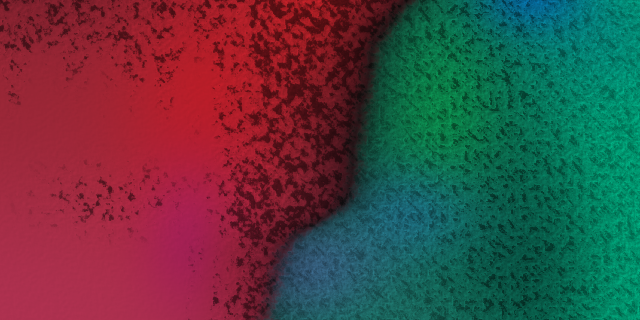
Give the GLSL for this background, as a Shadertoy shader.

```glsl
// Grainy sprayed backdrop: crimson and magenta meet green and blue along a dark, winding seam.
#define GRAIN_SCALE 105.0
#define GRAIN_RELIEF 0.55
#define SPECKLE_DEPTH 0.52
#define SEAM_SOFTNESS 0.045
#define RED_SHADOW_WIDTH 0.125
#define GREEN_SHADOW_WIDTH 0.06

float hash(vec2 p) {
    return fract(sin(dot(p, vec2(127.1, 311.7))) * 43758.545);
}

float noise(vec2 p) {
    vec2 cell = floor(p), f = fract(p);
    f = f * f * (3.0 - 2.0 * f);
    return mix(mix(hash(cell), hash(cell + vec2(1, 0)), f.x),
               mix(hash(cell + vec2(0, 1)), hash(cell + vec2(1, 1)), f.x), f.y);
}

float fbm(vec2 p) {
    float sum = 0.0, amplitude = 0.55;
    for (int i = 0; i < 3; i++) {
        sum += amplitude * noise(p);
        p = mat2(1.6, 1.2, -1.2, 1.6) * p + 7.3;
        amplitude *= 0.5;
    }
    return sum;
}

// Soft elliptical patch of colour
float glow(vec2 p, vec2 centre, vec2 radius) {
    vec2 q = (p - centre) / radius;
    return exp(-dot(q, q));
}

// Horizontal position of the seam at a given height
float seam(float y) {
    return 0.83 + 0.2 * y + 0.17 * smoothstep(0.2, 0.4, y)
         + 0.09 * smoothstep(0.85, 1.05, y);
}

vec3 redSide(vec2 p) {
    vec3 c = mix(vec3(0.68, 0.19, 0.31), vec3(0.60, 0.15, 0.21), smoothstep(0.0, 0.75, p.y));
    c = mix(c, vec3(0.75, 0.11, 0.15), 0.9 * glow(p, vec2(0.66, 0.68), vec2(0.28, 0.42)));
    c = mix(c, vec3(0.78, 0.12, 0.14), 0.8 * glow(p, vec2(0.97, 1.0), vec2(0.25, 0.3)));
    c = mix(c, vec3(0.66, 0.12, 0.37), 0.8 * glow(p, vec2(0.60, 0.25), vec2(0.16, 0.24)));
    c = mix(c, vec3(0.69, 0.14, 0.24), 0.6 * glow(p, vec2(0.76, 0.15), vec2(0.12, 0.3)));
    return c * (1.0 - 0.2 * glow(p, vec2(0.1, 1.08), vec2(0.5, 0.2)));
}

vec3 greenSide(vec2 p) {
    vec3 c = mix(vec3(0.04, 0.41, 0.31), vec3(0.0, 0.61, 0.45), smoothstep(1.5, 1.95, p.x));
    c = mix(c, vec3(0.04, 0.55, 0.29), 0.9 * glow(p, vec2(1.38, 0.63), vec2(0.18, 0.32)));
    c = mix(c, vec3(0.03, 0.32, 0.26), 0.85 * glow(p, vec2(1.63, 0.16), vec2(0.22, 0.34)));
    c = mix(c, vec3(0.02, 0.50, 0.48), 0.7 * glow(p, vec2(1.85, 0.9), vec2(0.25, 0.2)));
    c = mix(c, vec3(0.02, 0.40, 0.62), 0.95 * glow(p, vec2(1.66, 1.02), vec2(0.17, 0.12)));
    c = mix(c, vec3(0.10, 0.42, 0.51), 0.85 * glow(p, vec2(1.27, 0.33), vec2(0.21, 0.15)));
    c = mix(c, vec3(0.22, 0.38, 0.52), 0.95 * glow(p, vec2(0.96, 0.16), vec2(0.28, 0.2)));
    return mix(c, vec3(0.12, 0.43, 0.40), 0.6 * glow(p, vec2(1.28, -0.02), vec2(0.22, 0.13)));
}

void mainImage(out vec4 fragColor, in vec2 fragCoord) {
    vec2 p = fragCoord / iResolution.y;
    p.x *= 2.0 * iResolution.y / iResolution.x;

    // Two colour fields blended across the ragged seam
    float d = p.x - seam(p.y) + 0.04 * (fbm(p * 9.0) - 0.48);
    float grain = fbm(p * GRAIN_SCALE);
    float side = smoothstep(-SEAM_SOFTNESS, SEAM_SOFTNESS, d + 0.05 * (grain - 0.48));
    vec3 colour = mix(redSide(p), greenSide(p), side);

    // Shadow on both flanks of the seam, lighter at the foot
    float falloff = d < 0.0 ? exp(d / RED_SHADOW_WIDTH) : exp(-d / GREEN_SHADOW_WIDTH);
    float shadow = falloff * mix(0.48, 0.82, smoothstep(0.05, 0.45, p.y));
    colour = mix(colour, vec3(0.10, 0.045, 0.06), shadow);

    // Dark flecks: dense beside the seam, streaked downward from the top
    float streak = noise(p * vec2(34.0, 5.0)) - 0.5;
    float nearSeam = smoothstep(0.58, 0.86, p.x + 0.14 * streak);
    float fromTop = smoothstep(0.6, 1.08, p.y + 0.25 * streak);
    float lowDust = 0.32 * glow(p, vec2(0.35, 0.38), vec2(0.25, 0.12));
    float density = max(max(nearSeam, 0.75 * fromTop), lowDust) * (1.0 - side);
    float patches = fbm(p * vec2(52.0, 44.0) + 19.0);
    float fleck = smoothstep(0.46, 0.66, 0.5 * (grain + patches) + 0.17 * (density - 0.55));
    colour *= 1.0 - SPECKLE_DEPTH * fleck * smoothstep(0.0, 0.3, density);

    // Embossed grain, lit from the upper left
    float relief = grain - fbm(p * GRAIN_SCALE + vec2(-0.55, 0.55));
    float roughness = mix(0.08 + 0.6 * density, 1.0, side);
    colour *= 1.0 + GRAIN_RELIEF * roughness * relief;

    // Pits in the green field, deepest along the dim band
    float dimBand = glow(p, vec2(1.62 - 0.12 * p.y, p.y), vec2(0.25, 1.0));
    float pit = smoothstep(0.50, 0.72, grain);
    colour *= 1.0 - side * pit * mix(0.28, 0.5, dimBand);

    fragColor = vec4(clamp(colour, 0.0, 1.0), 1.0);
}
```
